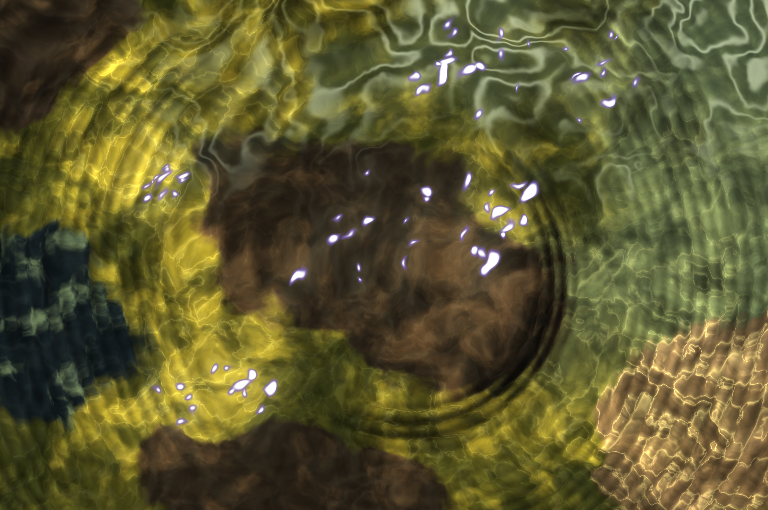
A Shadertoy shader for this texture:

```glsl
const vec3 MOSS = vec3(0.17, 0.18, 0.06);
const vec3 OLIVE = vec3(0.35, 0.33, 0.10);
const vec3 GOLD = vec3(0.61, 0.54, 0.15);
const vec3 UMBER = vec3(0.13, 0.10, 0.075);
const vec3 RUST = vec3(0.36, 0.26, 0.17);
const vec3 SLATE = vec3(0.06, 0.09, 0.10);
const vec3 TEAL = vec3(0.34, 0.40, 0.28);
const vec3 PINK = vec3(0.50, 0.38, 0.25);
const vec3 SILVER = vec3(0.80, 0.84, 0.70);
const vec3 VIOLET = vec3(0.49, 0.38, 0.80);
const vec2 RING_CENTRE = vec2(0.78, 0.47);
const float RING_RADIUS = 0.31;
const float RING_FREQ = 230.0;
const float SWELL_FREQ = 85.0;
const float WEB_SCALE = 17.0;
const int GLINTS = 13;
// glint clusters: x, y, spread, size
const vec4 CLUSTERS[6] = vec4[6](
    vec4(0.43, 0.25, 0.13, 0.013), vec4(0.98, 0.57, 0.09, 0.014),
    vec4(0.70, 0.53, 0.15, 0.008), vec4(0.88, 0.86, 0.12, 0.012),
    vec4(0.32, 0.64, 0.05, 0.006), vec4(1.12, 0.88, 0.16, 0.008));

float hash(vec2 p) {
    return fract(sin(dot(p, vec2(127.1, 311.7))) * 43758.5453);
}

mat2 turn(float a) {
    return mat2(cos(a), -sin(a), sin(a), cos(a));
}

float noise(vec2 p) {
    vec2 i = floor(p), f = fract(p);
    f = f * f * f * (f * (f * 6.0 - 15.0) + 10.0);
    return mix(mix(hash(i), hash(i + vec2(1, 0)), f.x),
               mix(hash(i + vec2(0, 1)), hash(i + vec2(1, 1)), f.x), f.y);
}

float fbm(vec2 p) {
    float sum = 0.0, amp = 0.52;
    for (int i = 0; i < 5; i++) {
        sum += amp * noise(p);
        p = turn(0.65) * p * 2.03 + 7.3;
        amp *= 0.5;
    }
    return sum;
}

// bright web along the borders of scattered cells
float causticWeb(vec2 p) {
    vec2 cell = floor(p);
    float near = 9.0, second = 9.0;
    for (int y = -1; y <= 1; y++)
    for (int x = -1; x <= 1; x++) {
        vec2 c = cell + vec2(x, y);
        float d = length(c + vec2(hash(c), hash(c + 41.0)) - p);
        second = min(second, max(near, d));
        near = min(near, d);
    }
    return exp(-9.0 * (second - near));
}

float rock(vec2 p, vec2 centre, vec2 radii, float tilt) {
    float d = length(turn(tilt) * (p - centre) / radii);
    return 1.0 - smoothstep(0.92, 1.08, d + 0.7 * (fbm(p * 9.0) - 0.5));
}

// stream bed: algae, stones and the light web on them
vec3 bed(vec2 p) {
    float broad = fbm(p * 4.5), fine = fbm(p * 19.0 + 3.0);
    vec3 col = mix(MOSS, OLIVE, smoothstep(0.30, 0.58, broad * 0.6 + fine * 0.4));
    col = mix(col, GOLD, smoothstep(0.50, 0.72, fine * 0.55 + broad * 0.5));
    float pale = smoothstep(0.95, 1.3, p.x + 0.5 * (broad - 0.5)) * smoothstep(0.1, 0.4, p.y);
    col = mix(col, TEAL * (0.4 + 1.1 * fine), 0.8 * pale);
    vec3 brown = mix(UMBER, RUST, smoothstep(0.45, 0.78, fine * 0.5 + broad * 0.5));
    float stones = rock(p, vec2(0.75, 0.50), vec2(0.36, 0.19), -0.5);
    stones = max(stones, rock(p, vec2(0.06, 0.90), vec2(0.19, 0.12), 0.4));
    stones = max(stones, rock(p, vec2(0.58, 0.04), vec2(0.30, 0.12), -0.2));
    col = mix(col, brown, 0.93 * stones);
    float slate = rock(p, vec2(0.05, 0.37), vec2(0.25, 0.18), -0.6);
    vec3 slateTone = mix(SLATE, TEAL, smoothstep(0.52, 0.8, fine));
    col = mix(col, slateTone, slate);
    float pink = rock(p, vec2(1.40, 0.18), vec2(0.27, 0.17), 0.75);
    col = mix(col, PINK * (0.35 + 1.2 * fine), 0.85 * pink);
    float web = causticWeb(WEB_SCALE * p + 2.0 * fine);
    float webGain = 0.06 + 0.28 * pink + 0.12 * smoothstep(0.45, 0.65, broad);
    return col + web * webGain * (1.0 - 0.8 * max(stones, slate)) * vec3(1.0, 0.95, 0.55);
}

// signed distance to the nearest sun glint
float glintDistance(vec2 p) {
    p += 0.014 * (vec2(noise(p * 45.0), noise(p * 45.0 + 17.0)) - 0.5);
    float nearest = 1.0;
    for (int k = 0; k < 6; k++)
    for (int i = 0; i < GLINTS; i++) {
        vec4 cluster = CLUSTERS[k];
        vec2 id = vec2(i, k * 31 + 5);
        vec2 offset = vec2(hash(id) + hash(id + 3.7), hash(id + 8.1) + hash(id + 12.9)) - 1.0;
        float size = cluster.w * mix(0.22, 0.85, pow(hash(id + 21.3), 2.5));
        vec2 d = turn(0.2 + 1.5 * hash(id + 33.0)) * (p - cluster.xy - offset * cluster.z);
        d.x /= 1.0 + 1.6 * hash(id + 47.0);
        nearest = min(nearest, length(d) - size);
    }
    return nearest;
}

void mainImage(out vec4 fragColor, in vec2 fragCoord) {
    vec2 p = fragCoord / iResolution.y;
    vec2 away = p - RING_CENTRE;
    float r = length(away);
    vec2 dir = away / max(r, 0.001);
    vec2 wobble = vec2(fbm(p * 5.0), fbm(p * 5.0 + 19.0)) - 0.5;

    // rings around the disturbed spot
    float arc = smoothstep(-0.1, 0.6, dot(dir, vec2(0.85, -0.5)));
    float band = arc * exp(-pow((r - RING_RADIUS) / 0.045, 2.0));
    float outer = 0.4 * smoothstep(0.36, 0.55, r) * smoothstep(0.35, 0.75, noise(p * 4.0 + 5.0));
    float upper = smoothstep(-0.1, 0.6, dot(dir, vec2(-0.4, 0.9))) * smoothstep(0.2, 0.4, r);
    float swell = sin(r * RING_FREQ + 13.0 * noise(p * 3.0)) * (band + outer);
    swell += 0.55 * upper * sin(r * SWELL_FREQ + 16.0 * noise(p * 4.5));

    // refracted bed with ripple shading
    vec3 col = bed(p + 0.10 * wobble + 0.014 * dir * swell);
    col *= (1.0 + 0.38 * swell) * (1.0 - 0.5 * band);
    col *= 0.68 + 0.7 * fbm(p * 42.0 + 6.0 * wobble);

    // sky reflections in nested loops
    vec2 w = p + 0.16 * wobble + 0.012 * dir * swell;
    float level = noise(w * 8.0) + 0.45 * noise(w * 17.0 + 4.0);
    float loops = pow(0.5 + 0.5 * sin(level * 24.0), 3.0);
    float sky = smoothstep(0.58, 0.88, p.y + 0.5 * wobble.x) * smoothstep(0.2, 0.6, p.x);
    float patches = smoothstep(0.35, 0.68, fbm(w * 6.0 + 31.0));
    col *= 1.0 - 0.25 * sky * (1.0 - loops);
    col = mix(col, TEAL * 1.15, 0.45 * sky * patches);
    col = mix(col, SILVER, loops * (0.04 + sky * (0.15 + 0.5 * patches)));

    // sun glints with violet fringes
    float d = glintDistance(p);
    col += 0.13 * exp(-45.0 * max(d, 0.0)) * SILVER;
    col = mix(col, VIOLET, 0.75 * (1.0 - smoothstep(0.0, 0.005, d)));
    col = mix(col, vec3(1.0), 1.0 - smoothstep(-0.002, 0.0015, d));
    fragColor = vec4(clamp(col, 0.0, 1.0), 1.0);
}
```
